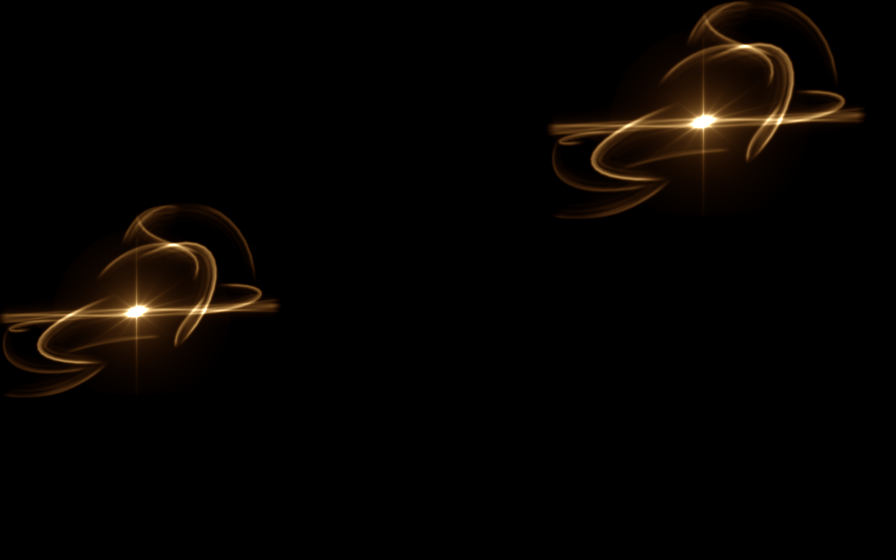
Reproduce this background procedurally as a WebGL 1 fragment shader.

```glsl
precision highp float;
// Two golden smoke flares with a star core and curling ribbons on black.
uniform vec2 u_resolution;

vec2 hashGradient(vec2 cell) {
  vec2 k = vec2(dot(cell, vec2(127.1, 311.7)), dot(cell, vec2(269.5, 183.3)));
  return fract(sin(k) * 43758.5) * 2.0 - 1.0;
}

float gradientNoise(vec2 p) {
  vec2 i = floor(p);
  vec2 f = p - i;
  vec2 u = f * f * (3.0 - 2.0 * f);
  vec2 e = vec2(1.0, 0.0);
  float low = mix(dot(hashGradient(i), f), dot(hashGradient(i + e), f - e), u.x);
  float high = mix(dot(hashGradient(i + e.yx), f - e.yx),
                   dot(hashGradient(i + 1.0), f - 1.0), u.x);
  return mix(low, high, u.y);
}

vec2 cubic(vec2 a, vec2 b, vec2 c, vec2 d, float t) {
  float s = 1.0 - t;
  return s * s * s * a + 3.0 * s * t * (s * b + t * c) + t * t * t * d;
}

// Curved veil: a crisp edge on the curve, fading toward one side (+1 left, -1 right).
float ribbon(vec2 p, vec2 a, vec2 b, vec2 c, vec2 d, float width, float side) {
  const float STEPS = 16.0;
  float best = 100.0;
  float along = 0.0;
  float turn = 1.0;
  vec2 start = a;
  for (float i = 1.0; i <= STEPS; i++) {
    vec2 end = cubic(a, b, c, d, i / STEPS);
    vec2 span = end - start;
    vec2 rel = p - start;
    float h = clamp(dot(rel, span) / dot(span, span), 0.0, 1.0);
    float dist = length(rel - span * h);
    if (dist < best) {
      best = dist;
      along = (i - 1.0 + h) / STEPS;
      turn = span.x * rel.y - span.y * rel.x;
    }
    start = end;
  }
  float across = best * (turn < 0.0 ? -side : side);
  float taper = width * (0.25 + 0.75 * sin(3.1416 * along));
  float ends = smoothstep(0.0, 0.2, along) * smoothstep(1.0, 0.88, along);
  float edge = exp(-best * best / 0.0003);
  float veil = exp(-max(across, 0.0) / taper) * smoothstep(-0.025, 0.015, across);
  float strands = 0.8 + 0.9 * gradientNoise(vec2(across * 38.0, along * 3.0));
  return ends * (0.45 * edge + 0.55 * veil * strands);
}

float ray(vec2 p, float angle, float reach) {
  vec2 dir = vec2(cos(angle), sin(angle));
  float off = abs(dir.x * p.y - dir.y * p.x);
  return exp(-off / 0.011 - abs(dot(p, dir)) / reach);
}

// Bundle of nearly level threads crossing the core.
float streaks(vec2 p) {
  float sum = 0.0;
  for (float i = 0.0; i < 6.0; i++) {
    float bend = 0.035 * sin(p.x * (1.2 + 0.25 * i) + i * 2.1);
    float y = p.y - p.x * (0.025 + 0.008 * i) - bend + 0.012;
    sum += exp(-y * y / 0.00018) * (0.65 + 0.5 * gradientNoise(vec2(p.x * 4.0, i * 3.7)));
  }
  float haze = exp(-abs(p.y - 0.04 * p.x) / 0.06);
  return 0.2 * sum + 0.2 * haze;
}

float core(vec2 p) {
  float r = length(p);
  float disc = smoothstep(0.88, 0.84, length(p - vec2(0.05, -0.05)));
  float glow = 0.36 * exp(-2.5 * r) * mix(0.55, 1.0, disc);
  vec2 q = vec2(p.x + p.y * 0.4, p.y - p.x * 0.35);
  float heart = 1.2 * exp(-dot(q * q, vec2(110.0, 480.0))) + 0.35 * exp(-r * 9.0);
  float star = 0.5 * ray(p, 1.5708, 0.3) + 0.5 * ray(p, 0.6, 0.16);
  star += 0.35 * ray(p, 0.25, 0.22) + 0.3 * ray(p, 2.5, 0.1) + 0.3 * ray(p, 1.0, 0.1);
  return glow + heart + star;
}

float flare(vec2 p) {
  vec2 fade = smoothstep(vec2(-1.38, -0.87), vec2(-1.25, -0.78), p)
            * smoothstep(vec2(1.43, 1.09), vec2(1.3, 0.95), p);
  float mask = fade.x * fade.y;
  if (mask <= 0.0) return 0.0;
  float v = core(p) + streaks(p);
  // Upper hook, its tail and tip
  v += 0.85 * ribbon(p, vec2(-0.1, 0.45), vec2(0.9, 1.05), vec2(1.0, 0.25), vec2(0.38, -0.36), 0.09, -1.0);
  v += 0.5 * ribbon(p, vec2(-0.4, 0.28), vec2(-0.2, 0.6), vec2(0.25, 0.78), vec2(0.62, 0.55), 0.06, -1.0);
  v += 0.6 * ribbon(p, vec2(0.68, 0.18), vec2(0.55, -0.05), vec2(0.36, -0.12), vec2(0.38, -0.37), 0.04, 1.0);
  // Crown loops
  v += 0.4 * ribbon(p, vec2(-0.12, 0.6), vec2(0.1, 1.3), vec2(1.15, 1.2), vec2(1.15, 0.22), 0.09, -1.0);
  v += 0.55 * ribbon(p, vec2(0.0, 0.98), vec2(0.0, 0.55), vec2(0.8, 0.75), vec2(0.54, 0.27), 0.05, -1.0);
  v += 0.45 * ribbon(p, vec2(-0.15, 0.62), vec2(-0.05, 0.9), vec2(0.1, 1.08), vec2(0.45, 1.0), 0.13, -1.0);
  // Right curl
  v += 0.65 * ribbon(p, vec2(0.3, -0.03), vec2(1.3, -0.02), vec2(1.5, 0.3), vec2(0.75, 0.25), 0.05, 1.0);
  // Left curls and lower sweep
  v += 0.85 * ribbon(p, vec2(-0.15, 0.18), vec2(-1.2, -0.2), vec2(-1.2, -0.55), vec2(-0.28, -0.49), 0.08, 1.0);
  v += 0.45 * ribbon(p, vec2(-0.25, -0.47), vec2(-0.55, -0.75), vec2(-0.9, -0.9), vec2(-1.35, -0.8), 0.1, -1.0);
  v += 0.35 * ribbon(p, vec2(-1.22, -0.1), vec2(-1.45, -0.5), vec2(-1.1, -0.7), vec2(-0.4, -0.53), 0.07, 1.0);
  v += 0.5 * ribbon(p, vec2(-0.6, -0.1), vec2(-1.2, -0.05), vec2(-1.45, -0.25), vec2(-1.0, -0.17), 0.04, 1.0);
  v += 0.25 * ribbon(p, vec2(-0.75, -0.42), vec2(-0.4, -0.3), vec2(-0.1, -0.26), vec2(0.25, -0.24), 0.04, 1.0);
  return v * mask;
}

// Dark brown through gold to white.
vec3 goldRamp(float v) {
  return pow(vec3(max(v, 0.0001)), vec3(1.0, 1.3, 1.9)) * vec3(1.0, 0.85, 0.6);
}

void main() {
  vec2 p = gl_FragCoord.xy / u_resolution * vec2(1.6, 1.0);
  float light = flare((p - vec2(1.256, 0.783)) / 0.208);
  light += flare((p - vec2(0.244, 0.444)) / 0.184);
  gl_FragColor = vec4(goldRamp(max(light - 0.03, 0.0)), 1.0);
}
```
